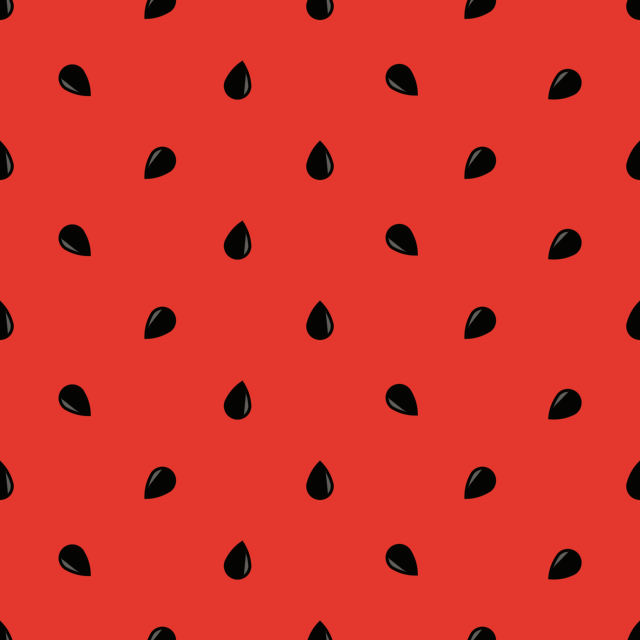
Write a Shadertoy shader that draws this pattern.

```glsl
// Watermelon flesh with staggered rows of glossy black teardrop seeds

// Signed distance to a teardrop: round bulb at the origin, tip pointing up
float teardrop(vec2 p) {
    p.x = abs(p.x);
    return p.y > 0.258 * p.x
        ? length(p - vec2(-0.196, -0.0505)) - 0.288
        : length(p) - 0.086;
}

// Paints one seed, turned counterclockwise by a number of degrees
vec3 paintSeed(vec3 color, vec2 p, float degrees, float blur) {
    float a = radians(degrees);
    vec2 right = vec2(cos(a), sin(a));
    vec2 tip = vec2(-right.y, right.x);
    vec2 q = vec2(dot(p, right), dot(p, tip) + 0.021);

    float body = teardrop(q);
    // Sliver of light: the inset outline cut by a slanted line
    float shine = max(body + 0.023, 0.049 - q.x - 0.1 * q.y) - 0.004;

    color = mix(color, vec3(0.015, 0.018, 0.012), smoothstep(blur, -blur, body));
    return mix(color, vec3(0.38, 0.37, 0.36), smoothstep(blur, -blur, shine));
}

void mainImage(out vec4 fragColor, in vec2 fragCoord) {
    // Four cells across and down
    vec2 p = 4.0 * fragCoord / iResolution.y;
    float blur = 3.2 / iResolution.y;
    vec3 color = vec3(0.894, 0.22, 0.18);

    // Seeds on the cell corners: upright and tilted columns alternate
    vec2 corner = floor(p + 0.5);
    float tilt = mod(corner.x, 2.0) * 136.0;
    color = paintSeed(color, p - corner - vec2(0.0, -0.018), tilt, blur);

    // Seeds in the cell centers: four turns, spread slightly outward
    vec2 cell = floor(p);
    int column = int(mod(cell.x, 4.0));
    vec4 turn = vec4(-134.0, -11.0, -134.0, 130.0);
    vec4 lift = vec4(0.013, 0.0, 0.016, -0.014);
    vec2 shift = vec2(0.022 * (float(column) - 1.5), lift[column] - 0.016);
    color = paintSeed(color, p - cell - 0.5 - shift, turn[column], blur);

    fragColor = vec4(color, 1.0);
}
```
